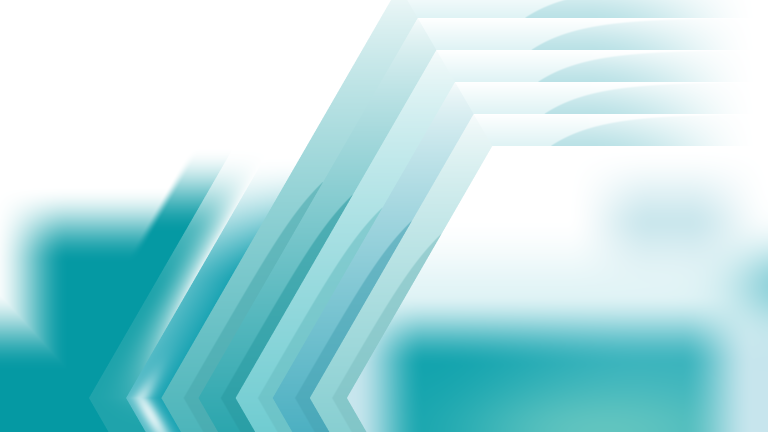
Give the GLSL for this background, as a Shadertoy shader.

```glsl
const float SLOPE = 0.577;        // horizontal run per unit of rise
const float BAND_W = 0.0859;      // band width along x
const float BAND_H = 0.0741;      // band height along y
const vec2 INNER = vec2(0.803, 0.662); // innermost vertex x, top y
const float VERTEX_Y = 0.0787;

const vec3 WHITE = vec3(1.0);
const vec3 TEAL = vec3(0.02, 0.60, 0.64);
const vec3 MIST = vec3(0.78, 0.90, 0.93);
const vec3 FOOT[5] = vec3[5](
    vec3(0.30, 0.71, 0.73), vec3(0.17, 0.65, 0.68), vec3(0.44, 0.80, 0.82),
    vec3(0.30, 0.69, 0.76), vec3(0.53, 0.81, 0.82));

float fall(float a, float b, float x) { return 1.0 - smoothstep(a, b, x); }

// Blurred rectangle coverage
float softBox(vec2 p, vec2 lo, vec2 hi, float blur) {
    vec2 a = smoothstep(lo - blur, lo + blur, p);
    vec2 b = 1.0 - smoothstep(hi - blur, hi + blur, p);
    return a.x * a.y * b.x * b.y;
}

float glow(vec2 p, vec2 center, vec2 radius) {
    vec2 d = (p - center) / radius;
    return exp(-dot(d, d));
}

// Left field: blurred teal mass and three soft slanted strips
vec3 leftField(vec2 p, float slant) {
    float mass = max(softBox(p, vec2(0.07, -1.0), vec2(0.9, 0.48), 0.09),
                     softBox(p, vec2(-1.0), vec2(0.9, 0.24), 0.1));
    vec3 col = mix(WHITE, TEAL, mass);

    float q = (slant - 0.12) / BAND_W;
    float f = fract(q);
    float strength = fall(0.46, 0.66, p.y);
    vec3 tone = TEAL;
    if (q > 2.0) {
        strength = fall(0.34, 0.64, p.y) * mix(0.75, 1.0, f);
        tone = mix(vec3(0.10, 0.64, 0.70), WHITE,
                   0.8 * glow(vec2(f, p.y), vec2(0.4, 0.04), vec2(0.25, 0.08)));
    } else if (q > 1.0) {
        float sheen = f * f * smoothstep(0.0, 0.4, p.y);
        tone = mix(vec3(0.12, 0.64, 0.67), WHITE, 0.85 * sheen);
        strength *= fall(0.3, 0.85, p.y);
    }
    return mix(col, mix(WHITE, tone, strength), smoothstep(-0.15, 0.15, q));
}

// Right field: pale haze, cloud and blurred teal floor
vec3 rightField(vec2 p) {
    vec3 col = mix(WHITE, vec3(0.87, 0.95, 0.96), fall(0.28, 0.5, p.y));
    col = mix(col, MIST, fall(0.15, 0.32, p.y));
    col = mix(col, vec3(0.74, 0.88, 0.91),
              0.85 * softBox(p, vec2(1.41, 0.41), vec2(1.69, 0.56), 0.1));
    col = mix(col, vec3(0.46, 0.78, 0.82),
              0.8 * glow(p, vec2(1.82, 0.34), vec2(0.12, 0.09)));
    vec3 ground = mix(vec3(0.07, 0.64, 0.68), vec3(0.22, 0.70, 0.74),
                      smoothstep(1.0, 1.5, p.x));
    ground = mix(ground, vec3(0.38, 0.77, 0.75),
                 glow(p, vec2(1.4, 0.0), vec2(0.3, 0.11)));
    return mix(col, ground, softBox(p, vec2(0.9, -1.0), vec2(1.66, 0.235), 0.085));
}

// Slanted arm of a band, with a dark wedge along its right edge
vec3 slantedArm(float y, float f, int i) {
    float cornerY = INNER.y + BAND_H * float(5 - i);
    float depth = clamp((cornerY - y) / cornerY, 0.0, 1.0);
    vec3 col = mix(vec3(0.98, 0.99, 0.99), FOOT[i], pow(depth, 0.7));
    float drop = max(0.58 - 0.03 * float(i) - y, 0.0);
    float wedge = 0.4 * (1.0 - exp(-14.0 * drop));
    float inside = smoothstep(-0.03, 0.03, f - 1.0 + wedge) * step(0.001, drop);
    return mix(col, FOOT[i] * 0.92, 0.55 * inside);
}

// Horizontal arm of a band, with a curved shaded lens
vec3 flatArm(float x, float f, int i) {
    float fade = fall(1.35, 1.76, x);
    vec3 col = mix(WHITE, vec3(0.82, 0.93, 0.94), 0.7 * f * fade);
    float run = max(x - 1.215 - 0.015 * float(i), 0.0);
    float lens = smoothstep(-0.04, 0.04, f - exp(-9.0 * run)) * step(0.001, run);
    return mix(col, vec3(0.70, 0.87, 0.89), lens * fade * (0.25 + 0.6 * f));
}

vec3 scene(vec2 p) {
    float slant = p.x - SLOPE * abs(p.y - VERTEX_Y);
    float across = (slant - INNER.x) / BAND_W;
    float down = (INNER.y - p.y) / BAND_H;
    float level = min(across, down);
    if (level >= 0.0) return rightField(p);
    if (level < -5.0) return leftField(p, slant);
    int i = clamp(int(floor(level)) + 5, 0, 4);
    float f = fract(level);
    return across < down ? slantedArm(p.y, f, i) : flatArm(p.x, f, i);
}

void mainImage(out vec4 fragColor, in vec2 fragCoord) {
    // Average a 3 x 3 grid for smooth edges
    vec3 sum = vec3(0.0);
    for (int k = 0; k < 9; k++) {
        vec2 offset = (vec2(k % 3, k / 3) - 1.0) / 3.0;
        sum += scene((fragCoord + offset) / iResolution.y);
    }
    fragColor = vec4(sum / 9.0, 1.0);
}
```
